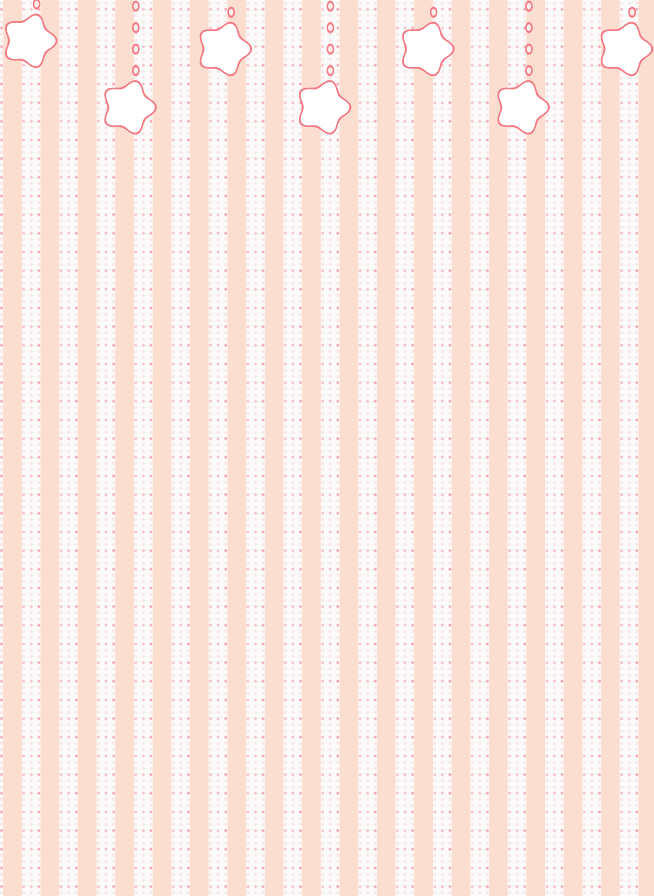
Reproduce this pattern procedurally as a WebGL 1 fragment shader.

```glsl
precision highp float;
// Pink and dotted white stripes with puffy stars hanging on chains from the top.
uniform vec2 u_resolution;

float hash(vec2 p) {
  return fract(sin(dot(p, vec2(127.1, 311.7))) * 43758.5453);
}

// Coverage of the inside of a distance, smoothed over one pixel
float fill(float dist, float pixel) {
  return 1.0 - smoothstep(-0.6 * pixel, 0.6 * pixel, dist);
}

// Rounded five-pointed star with one tip pointing right
float puffyStar(vec2 p) {
  float wave = cos(5.0 * atan(p.y, p.x + 0.0001));
  return 0.93 * (length(p) - 20.0 - 3.0 * wave - 0.4 * wave * wave);
}

float chainLink(vec2 p) {
  return (length(p / vec2(2.6, 3.8)) - 1.0) * 3.0;
}

vec3 dottedStripes(vec2 p, float pixel) {
  vec3 pink = vec3(0.99, 0.87, 0.82);
  vec3 white = vec3(0.985, 0.982, 0.98);

  // White bands fill half of each 32 unit repeat
  float across = mod(p.x - 18.7, 32.0);
  float band = fill(abs(across - 8.0) - 8.0, pixel)
             + fill(32.0 - across, pixel);

  // Three dot columns per band; every third row is stronger
  vec2 grid = vec2((across - 1.6) / 6.5, (p.y - 8.0) / 5.333);
  vec2 cell = floor(grid + 0.5);
  vec2 offset = (grid - cell) * vec2(6.5, 5.333);
  float strongRow = 1.0 - step(0.5, mod(cell.y, 3.0));
  float rightColumn = step(1.5, cell.x);
  float strength = mix(0.28, 0.7 + 0.3 * rightColumn, strongRow);
  strength *= 0.85 + 0.15 * hash(cell + floor(p.x / 32.0));
  float dot = 1.0 - smoothstep(0.5, 1.9, length(offset));

  vec3 cloth = mix(white, vec3(0.95, 0.65, 0.68), dot * strength);
  return mix(pink, cloth, clamp(band, 0.0, 1.0));
}

void main() {
  // Canvas is 560 by 768 units, measured downward from the top
  vec2 uv = gl_FragCoord.xy / u_resolution;
  vec2 p = vec2(uv.x, 1.0 - uv.y) * vec2(560.0, 768.0);
  float pixel = 768.0 / u_resolution.y;
  vec3 outline = vec3(0.95, 0.48, 0.52);
  vec3 color = dottedStripes(p, pixel);

  for (int i = 0; i < 7; i++) {
    float n = float(i);
    float low = mod(n, 2.0);
    float nudge = (i == 2 || i == 3 || i == 5) ? 3.4 : 0.0;
    vec2 center = vec2(25.0 + 85.0 * n - nudge, 42.0 + 50.0 * low);
    if (i == 0) center.y -= 7.0;

    // Chain links climb from the upper tip
    for (int j = 0; j < 4; j++) {
      vec2 hook = center + vec2(6.3, -31.5 - 18.4 * float(j));
      float link = chainLink(p - hook);
      color = mix(color, vec3(0.99, 0.93, 0.92), fill(link, pixel));
      color = mix(color, outline, fill(abs(link) - 0.75, pixel));
    }

    // White star with a pink rim
    float star = puffyStar(p - center);
    color = mix(color, vec3(1.0), fill(star, pixel));
    color = mix(color, outline, fill(abs(star) - 0.8, pixel));
  }

  gl_FragColor = vec4(color, 1.0);
}
```
